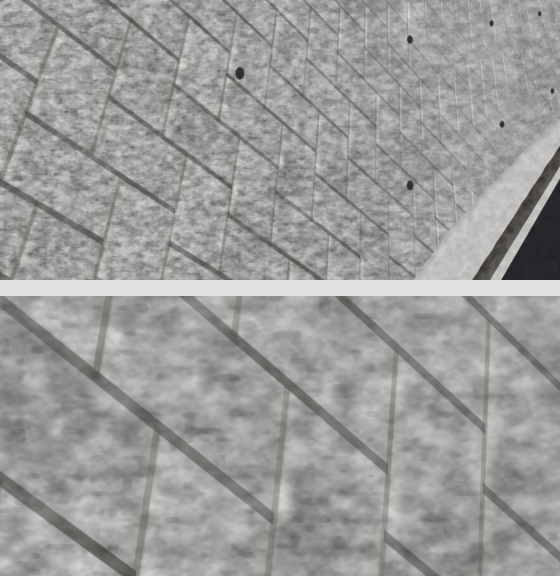
Top, the full canvas; bottom, a detail of the centre.
This texture is drawn by a Shadertoy shader. Its source:

```glsl
#define STONE vec3(.632, .630, .624)
#define COURSE_JOINT vec3(.36, .355, .345)
#define CROSS_JOINT vec3(.47, .455, .43)
#define CURB vec3(.755, .752, .745)
#define GUTTER vec3(.27, .255, .24)
#define STRIPE vec3(.76, .76, .75)
#define ASPHALT vec3(.16, .15, .17)
#define JOINT_WIDTH vec2(.05, .085)
#define ROUGHNESS .42
#define HOLE_RADIUS .024

// Perspective from wall units (along, up, 1) to the canvas, y downwards
const mat3 WALL_TO_VIEW = mat3(.1277, .0956, .0334,
                               .0461, -.1011, .0338,
                               .0911, .4036, 1.);

float hash(vec2 p) {
    vec3 h = fract(p.xyx * .1031);
    h += dot(h, h.yzx + 33.33);
    return fract((h.x + h.y) * h.z);
}

float noise(vec2 p) {
    vec2 cell = floor(p), f = fract(p);
    f = f * f * (3. - 2. * f);
    return mix(mix(hash(cell), hash(cell + vec2(1, 0)), f.x),
               mix(hash(cell + vec2(0, 1)), hash(cell + vec2(1, 1)), f.x), f.y);
}

float fbm(vec2 p) {
    float sum = 0., gain = .5;
    for (int i = 0; i < 3; i++) {
        sum += gain * noise(p);
        p = mat2(1.6, 1.2, -1.2, 1.6) * p + 17.;
        gain *= .6;
    }
    return sum;
}

// Each lattice cell holds one tall 2x3 block and one wide 3x2 block.
// Returns the offset from the block centre (xy) and its half size (zw).
vec4 findBlock(vec2 uv, out vec2 id) {
    vec2 base = floor(vec2((uv.x + uv.y) / 4., (uv.x - uv.y) / 6.));
    vec4 block = vec4(0, 0, 1, 1);
    float nearest = 1e3;
    for (int n = 0; n < 8; n++) {
        vec2 cell = base + vec2(-(n & 1), (n >> 1) & 1);
        bool wide = n > 3;
        vec2 halfSize = wide ? vec2(1.5, 1) : vec2(1, 1.5);
        vec2 centre = cell.x * vec2(2) + cell.y * vec2(3, -3)
                    + (wide ? vec2(3.5, 1) : vec2(1, 1.5));
        vec2 local = uv - centre, outside = abs(local) - halfSize;
        float d = max(outside.x, outside.y);
        if (d < nearest) {
            nearest = d;
            block = vec4(local, halfSize);
            id = centre;
        }
    }
    return block;
}

vec3 wallColor(vec2 q, float px) {
    vec3 ray = inverse(WALL_TO_VIEW) * vec3(q, 1);
    vec2 uv = ray.xy / ray.z;
    float depth = 1. / ray.z;
    vec2 blur = fwidth(uv) * .8;
    float nearness = 1. - smoothstep(1.1, 3., depth);

    // Rough stone face with a tone per block
    vec2 id;
    vec4 block = findBlock(uv, id);
    float grain = fbm(q * vec2(38, 55)) - .49;
    float patches = fbm(q * 9. + 40.) - .49;
    float tone = grain * ROUGHNESS * mix(.65, 1., nearness) + patches * .1;
    tone += (hash(id + 90.) - .5) * .04;
    float chips = smoothstep(.66, .85, noise(q * vec2(55, 95) + 8.));
    vec3 color = STONE + tone - chips * .07 * nearness;

    // Lit left edges, then cross joints and darker course joints
    float fromLeft = block.x + block.z;
    float lit = smoothstep(.04, .1, fromLeft) * (1. - smoothstep(.12, .38, fromLeft));
    color += lit * .075 * smoothstep(.25, .65, noise(q * 7. + 3.));
    vec2 gap = block.zw - abs(block.xy);
    vec2 joint = 1. - smoothstep(JOINT_WIDTH - blur, JOINT_WIDTH + blur, gap);
    vec2 wear = vec2(noise(q * 8. + 21.), noise(q * 11. + 5.));
    vec2 strength = mix(vec2(.12, .18), vec2(.75, 1.), nearness) * (.6 + .4 * wear);
    color = mix(color, CROSS_JOINT + grain * .2, joint.x * strength.x);
    color = mix(color, COURSE_JOINT + grain * .2, joint.y * strength.y);

    // Drain holes on a slanted lattice
    for (int row = 0; row < 2; row++)
        for (int k = 0; k < 4; k++) {
            vec2 site = vec2(6.6, 6.5) + float(row) * vec2(11.2, 2) + float(k) * 11.6;
            vec3 view = WALL_TO_VIEW * vec3(site, 1);
            vec2 offset = (q - view.xy / view.z) * vec2(1.1, .75);
            float d = length(offset) - HOLE_RADIUS / view.z;
            color = mix(color, ASPHALT, .92 * (1. - smoothstep(-px, px, d)));
        }
    return color;
}

void mainImage(out vec4 fragColor, in vec2 fragCoord) {
    float px = 1. / iResolution.y;
    vec2 p = fragCoord * px;
    vec3 color = wallColor(vec2(p.x, 1. - p.y), px);
    float grain = fbm(p * 50.) - .49;

    // Curb, gutter, painted stripe and road, each right of its own edge
    float wobble = (noise(p * 22.) - .5) * .016;
    float curb = p.x - 1.477 - .92 * p.y + .48 * p.y * (.57 - p.y) + wobble;
    float gutter = p.x - 1.688 - .65 * p.y + wobble * .4;
    float stripe = p.x - 1.75 - .615 * p.y;
    float road = p.x - 1.79 - .58 * p.y;
    vec3 curbTone = CURB + grain * .14 - .07 * (1. - smoothstep(0., .035, curb));
    vec3 gutterTone = mix(GUTTER, COURSE_JOINT, smoothstep(.01, .06, gutter)) + grain * .2;
    color = mix(color, curbTone, smoothstep(-px, px, curb));
    color = mix(color, gutterTone, smoothstep(-px, px, gutter));
    color = mix(color, STRIPE + grain * .15, smoothstep(-px, px, stripe));
    color = mix(color, ASPHALT + grain * .04, smoothstep(-px, px, road));
    fragColor = vec4(clamp(color, 0., 1.), 1);
}
```
